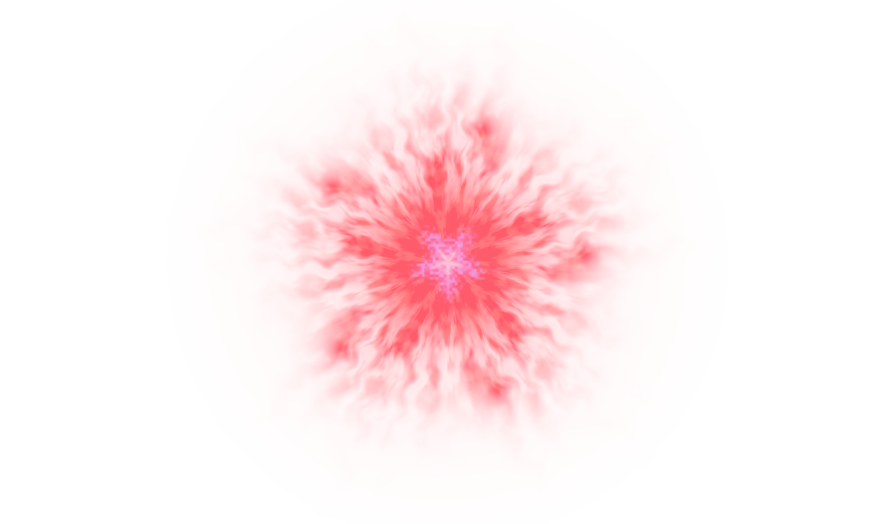
This background is drawn by a WebGL 1 fragment shader. Its source:

```glsl
precision highp float;

uniform vec2 u_resolution;

const float TAU = 6.2831853;
const float FOLDS = 5.0;

float hash(vec2 p) {
  return fract(sin(dot(p, vec2(127.1, 311.7))) * 43758.5453);
}

// Value noise that repeats along x after a whole number of cells
float noise(vec2 p, float period) {
  vec2 cell = floor(p);
  vec2 f = fract(p);
  f = f * f * (3.0 - 2.0 * f);
  float left = mod(cell.x, period);
  float right = mod(cell.x + 1.0, period);
  float low = mix(hash(vec2(left, cell.y)), hash(vec2(right, cell.y)), f.x);
  float high = mix(hash(vec2(left, cell.y + 1.0)), hash(vec2(right, cell.y + 1.0)), f.x);
  return mix(low, high, f.y);
}

// Radially stretched fibres, repeated in every sector
float fibres(float sector, float r, float cells, float rings) {
  float sum = 0.0;
  float weight = 0.5;
  for (int i = 0; i < 3; i++) {
    sum += weight * noise(vec2(sector * cells, r * rings + float(i) * 17.0), cells);
    cells *= 2.0;
    rings *= 1.8;
    weight *= 0.55;
  }
  return sum / 0.93;
}

// Soft round cluster at a given sector offset and radius
float cluster(float sector, float r, float offset, float radius, float size) {
  float across = (fract(sector - offset + 0.5) - 0.5) * TAU / FOLDS * r;
  vec2 d = vec2(across, r - radius) / size;
  return exp(-dot(d, d));
}

// Amount of red at a point of the burst
float burstInk(float sector, float r) {
  float arm = cos(TAU * sector);
  float warped = sector + 0.06 * (noise(vec2(sector * 9.0, r * 30.0), 9.0) - 0.5);
  float ray = noise(vec2(warped * 15.0, r * 4.0), 15.0);
  float streak = smoothstep(0.28, 0.76, fibres(warped, r, 13.0, 22.0));

  float reach = 0.185 + 0.022 * arm + 0.06 * (ray - 0.5);
  float mass = 1.2 * exp(-pow(r / reach, 2.3));
  float contrast = smoothstep(0.05, 0.24, r);
  float ink = mass * mix(1.0, 0.3 + 1.5 * streak, contrast);

  float clump = cluster(sector, r, 0.82, 0.26, 0.022);
  ink += 0.6 * clump * streak;
  ink += 0.16 * exp(-pow(r / 0.29, 4.0)) * (0.35 + 0.9 * streak);
  return clamp(ink, 0.0, 1.0);
}

// Petal-shaped mask of the centre, with a frayed rim
float coreMask(float sector, float r, float grain) {
  float petal = -cos(TAU * sector);
  float rim = 0.058 + 0.014 * petal + 0.026 * (grain - 0.5);
  return 1.0 - smoothstep(rim - 0.028, rim + 0.014, r);
}

void main() {
  vec2 p = (gl_FragCoord.xy - 0.5 * u_resolution) / u_resolution.y;
  float r = length(p);
  float sector = FOLDS * (atan(p.y, p.x) / TAU - 0.25);

  vec3 white = vec3(1.0);
  vec3 blush = vec3(1.0, 0.95, 0.955);
  vec3 red = vec3(1.0, 0.36, 0.42);
  vec3 coral = vec3(1.0, 0.47, 0.49);
  vec3 pink = vec3(1.0, 0.45, 0.68);
  vec3 lilac = vec3(0.96, 0.60, 0.88);
  vec3 pearl = vec3(1.0, 0.82, 0.90);

  // Wide faint halo
  vec3 color = mix(white, vec3(1.0, 0.99, 0.99), 1.0 - smoothstep(0.42, 0.58, r));
  color = mix(color, blush, 0.75 * exp(-pow(r / 0.33, 4.0)));

  // Fibrous burst
  float weave = fibres(sector, r, 11.0, 45.0);
  vec3 fibreColor = mix(red, coral, smoothstep(0.4, 0.7, weave));
  color = mix(color, fibreColor, burstInk(sector, r));

  // Grainy petals with pale veins
  float grain = noise(p * 190.0 + 300.0, 1024.0);
  float core = coreMask(sector, r, grain);
  vec3 coreColor = mix(pink, lilac, smoothstep(0.25, 0.8, grain));
  float across = (fract(sector) - 0.5) * TAU / FOLDS * r;
  float vein = exp(-pow(across / 0.004, 2.0)) * (1.0 - smoothstep(0.01, 0.055, r));
  float glow = exp(-pow(r / 0.022, 2.0)) * (0.3 + 0.5 * grain);
  coreColor = mix(coreColor, pearl, clamp(0.55 * vein + glow, 0.0, 1.0));
  color = mix(color, coreColor, 0.88 * core);

  gl_FragColor = vec4(color, 1.0);
}
```
